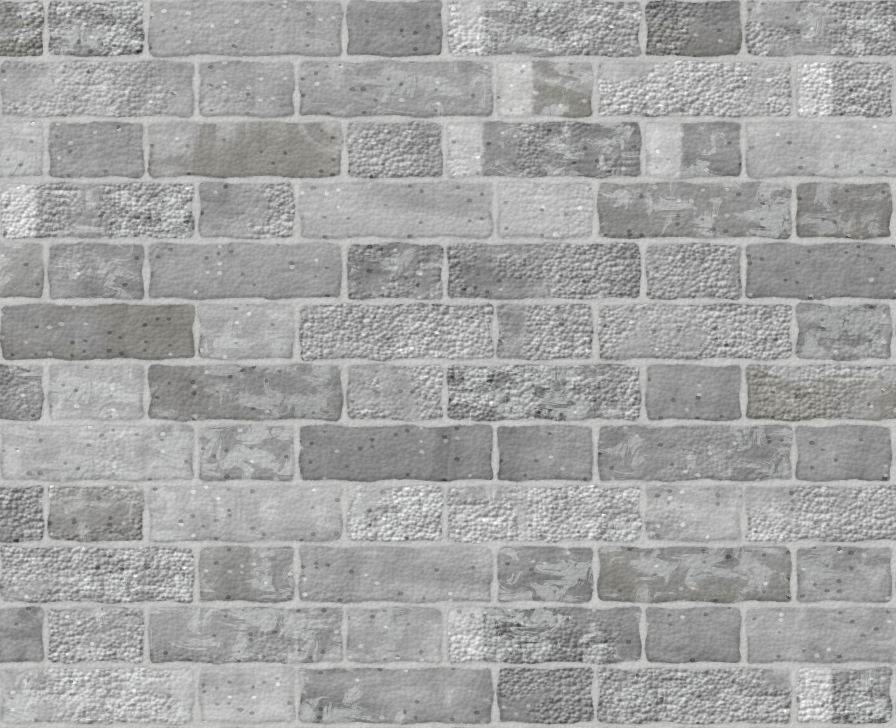
A Shadertoy shader for this texture:

```glsl
float hash(vec2 p) {
    return fract(sin(dot(p, vec2(127.1, 311.7))) * 43758.5);
}

// Cellular noise: distance to the nearest point, and that point's random value
vec2 cells(vec2 p) {
    vec2 nearest = vec2(9.0, 0.0);
    for (int j = -1; j <= 1; j++)
    for (int i = -1; i <= 1; i++) {
        vec2 cell = floor(p) + vec2(i, j);
        float rnd = hash(cell);
        float d = length(cell + vec2(rnd, hash(cell + 57.3)) - p);
        if (d < nearest.x) nearest = vec2(d, rnd);
    }
    return nearest;
}

// Layered, warped sines, roughly -0.7 to 0.7
float clouds(vec2 p) {
    float sum = 0.0, amp = 0.5;
    for (int i = 0; i < 6; i++) {
        p = mat2(0.8, -0.6, 0.6, 0.8) * p * 1.75 + 1.3;
        p += 0.6 * sin(p.yx * 1.3);
        sum += amp * sin(p.x) * sin(p.y);
        amp *= 0.68;
    }
    return sum;
}

// Slope of the cellular surface, lit from the upper left
float relief(vec2 p) {
    return cells(p + vec2(-0.3, 0.4)).x - cells(p).x;
}

void mainImage(out vec4 fragColor, in vec2 fragCoord) {
    // One unit is the height of a course; a long and a short brick span 4.94
    vec2 p = fragCoord / iResolution.xy * vec2(14.82, 12.0) - vec2(0.0, 0.03);
    float pixel = 12.0 / iResolution.y;
    float row = floor(p.y);
    float x = p.x - (mod(row, 2.0) > 0.5 ? 2.42 : -0.03);
    float u = mod(x, 4.94);
    bool isShort = u > 3.28;
    vec2 id = vec2(2.0 * floor(x / 4.94) + float(isShort), row);
    vec2 size = vec2(isShort ? 1.66 : 3.28, 1.0);
    vec2 q = vec2(isShort ? u - 3.28 : u, p.y - row) - 0.5 * size;

    // Brick outline with rounded corners and worn edges
    vec2 wobble = 0.018 * vec2(sin(p.y * 9.0 + id.x * 3.0), sin(p.x * 5.0 + row * 2.3));
    vec2 box = abs(q + wobble) - 0.5 * size + 0.13;
    float edge = length(max(box, 0.0)) + min(max(box.x, box.y), 0.0) - 0.08;
    edge += 0.022 * clouds(p * 4.0);

    // Random character of each brick
    float tone = hash(id + 3.1);
    float rough = hash(id + 11.7);
    float stain = hash(id + 23.9);
    float chalk = hash(id + 41.3);
    vec2 s = p + 17.0 * vec2(tone, rough);
    float broad = clouds(s * vec2(0.6, 0.9));
    float fine = clouds(s * vec2(3.0, 4.5));

    // Clay body with clouded tone
    vec3 brick = vec3(mix(0.55, 0.735, tone));
    brick += 0.09 * broad + 0.05 * fine;

    // Dark smoky stains, and a warm cast on a few bricks
    float smoke = smoothstep(0.0, 0.6, broad + 0.25 * fine - 0.5 * q.y);
    brick -= 0.13 * smoke * smoothstep(0.4, 0.9, stain);
    float warm = smoothstep(0.8, 0.86, stain) * smoothstep(-0.4, 0.2, broad - 0.6 * q.y);
    brick = mix(brick, vec3(0.52, 0.515, 0.49) + 0.05 * fine, 0.7 * warm);

    // Pale lime bloom, and a whitened end on a few bricks
    float bloom = smoothstep(0.1, 0.5, fine - 0.7 * broad) * smoothstep(0.25, 0.8, chalk);
    brick = mix(brick, vec3(0.80, 0.81, 0.81), 0.5 * bloom);
    float end = smoothstep(0.04, -0.04, q.x + 0.5 * size.x - 0.62 + 0.05 * fine);
    brick = mix(brick, vec3(0.82) + 0.05 * fine, 0.75 * end * step(0.9, chalk));

    // Embossed grit, coarse in patches
    float patchy = smoothstep(-0.3, 0.4, clouds(s * 0.8 + 5.0) + 0.7 * rough - 0.35);
    float grit = relief(s * vec2(12.0, 15.0)) + 0.5 * relief(s * vec2(6.0, 9.0));
    brick += grit * mix(0.07, 0.30, patchy * smoothstep(0.15, 0.8, rough));

    // Sparse pits and light flecks
    vec2 pit = cells(s * vec2(5.0, 6.5));
    float spot = smoothstep(0.26, 0.12, pit.x + 0.08 * fine);
    brick -= 0.14 * spot * step(0.86, pit.y);
    brick += 0.15 * spot * step(pit.y, 0.07);

    // Rounded arris: lit along the top, shaded along the bottom
    float rim = smoothstep(-0.09, 0.0, edge);
    brick += rim * (q.y > 0.0 ? -0.02 : -0.09);

    // Sandy mortar, slightly shaded beside the bricks
    vec3 mortar = vec3(0.765, 0.765, 0.76) + 0.03 * clouds(p * 3.0);
    mortar += 0.06 * relief(p * 14.0);
    mortar -= 0.06 * smoothstep(0.05, 0.0, edge);

    vec3 color = mix(brick, mortar, smoothstep(-pixel, pixel, edge));
    fragColor = vec4(clamp(color, 0.0, 1.0), 1.0);
}
```
